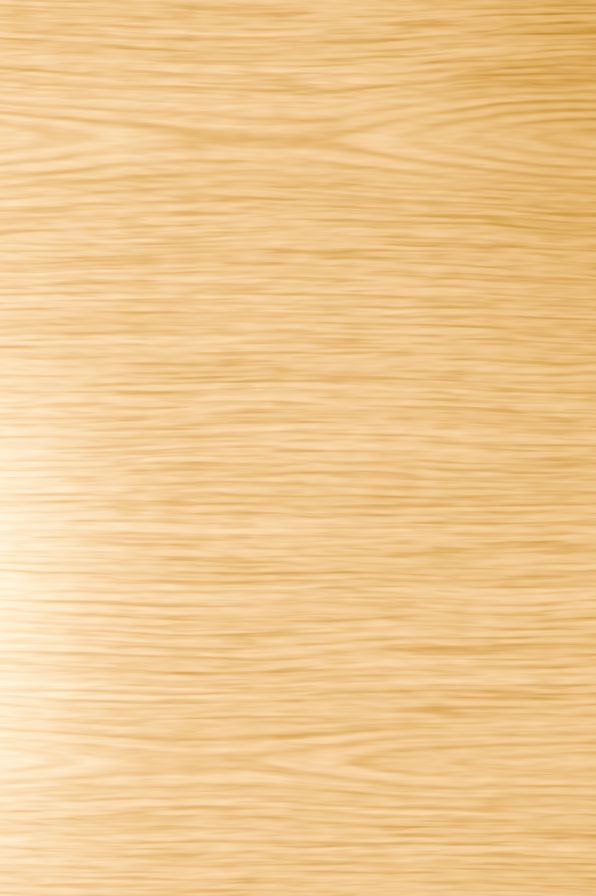
Reproduce this texture procedurally as a Shadertoy shader.

```glsl
// Pale oak board with fine horizontal grain, cathedral arches and a soft glow from the left.

const float TAU = 6.2831853;
const float UPPER_HEART = 0.845;   // heights of the two arch axes
const float LOWER_HEART = 0.150;

vec2 hashGradient(vec2 cell) {
    vec3 q = fract(cell.xyx * vec3(0.1031, 0.1030, 0.0973));
    q += dot(q, q.yzx + 33.33);
    float angle = TAU * fract((q.x + q.y) * q.z);
    return vec2(cos(angle), sin(angle));
}

// Gradient noise, roughly -0.7 to 0.7
float gradientNoise(vec2 p) {
    vec2 i = floor(p), f = p - i;
    vec2 w = f * f * f * (f * (f * 6.0 - 15.0) + 10.0);
    float a = dot(hashGradient(i), f);
    float b = dot(hashGradient(i + vec2(1, 0)), f - vec2(1, 0));
    float c = dot(hashGradient(i + vec2(0, 1)), f - vec2(0, 1));
    float d = dot(hashGradient(i + vec2(1, 1)), f - vec2(1, 1));
    return mix(mix(a, b, w.x), mix(c, d, w.x), w.y);
}

// Distance to a heart axis that dips deepest at centreX: its contours form pointed arches
float archDistance(vec2 p, float axisY, float centreX, float spread, float depth) {
    float t = (p.x - centreX) / spread;
    float dip = depth * exp(-0.5 * t * t);
    return pow(pow(abs(p.y - axisY), 1.6) + pow(dip, 1.6), 0.625);
}

// Noise stretched along the rings; the shear keeps both sides of a heart different
float strand(vec2 p, float ring, float along, float across, float seed) {
    return gradientNoise(vec2(p.x * along + p.y * 29.0 + seed, ring * across + seed));
}

// Brightness of the lighting alone
float lighting(vec2 uv, float glow) {
    float corner = smoothstep(0.6, 1.05, uv.x) * smoothstep(0.35, 1.0, uv.y);
    return 0.50 + 0.22 * (0.5 - uv.x) - 0.06 * smoothstep(0.35, 0.9, uv.y)
         + 0.46 * glow - 0.24 * corner;
}

// Brightness change caused by rings, pores and fibres
float grain(vec2 p) {
    float wave = 0.008 * gradientNoise(p * vec2(3.0, 7.0))
               + 0.0016 * gradientNoise(p * vec2(12.0, 30.0) + 7.0);
    vec2 q = p + vec2(0.0, wave);
    float upper = archDistance(q, UPPER_HEART, 0.25, 0.25, 0.048);
    float lower = archDistance(q, LOWER_HEART, 0.22, 0.20, 0.030);
    float ring = mix(lower, UPPER_HEART - LOWER_HEART - upper, smoothstep(0.35, 0.6, q.y));
    float heart = max(smoothstep(0.085, 0.035, upper), 0.7 * smoothstep(0.06, 0.02, lower));

    float bands = 0.15 * strand(p, ring, 1.2, 36.0, 3.0);
    float streaks = 0.20 * strand(p, ring, 2.5, 125.0, 19.0);
    float pores = smoothstep(0.04, 0.34, strand(p, ring, 7.0, 225.0, 41.0));
    float dashes = smoothstep(0.10, 0.36, gradientNoise(vec2(p.x * 17.0, q.y * 240.0)));
    float fibres = 0.16 * gradientNoise(vec2(p.x * 34.0, q.y * 235.0) + 61.0);

    // Thin, long growth lines, which also outline the arches
    float phase = ring * 94.0 + 0.8 * gradientNoise(p * vec2(4.0, 16.0) + 5.0);
    float growth = pow(0.5 + 0.5 * cos(TAU * phase), mix(3.0, 2.0, heart));
    float strength = 0.8 + 1.2 * strand(p, ring, 3.0, 40.0, 13.0);
    return bands + streaks * (1.0 - 0.4 * heart) + fibres
         - (0.22 * pores + 0.14 * dashes) * (1.0 - 0.7 * heart)
         - growth * strength * mix(0.15, 0.34, heart) + 0.09 * heart + 0.07;
}

// Honey brown at 0 to cream at 1
vec3 oakColour(float tone) {
    float s = clamp(tone, -0.35, 1.2);
    float red = 0.995 - 0.14 * pow(max(1.0 - s, 0.0), 1.6);
    return min(vec3(red, 0.66 + 0.27 * s, 0.345 + 0.465 * s), vec3(1.0, 0.98, 0.93));
}

void mainImage(out vec4 fragColor, in vec2 fragCoord) {
    vec2 uv = fragCoord / iResolution.xy;
    vec2 fromGlow = (uv - vec2(-0.06, 0.33)) / vec2(0.21, 0.32);
    float glow = exp(-dot(fromGlow, fromGlow));

    // Average the thin lines over the height of a pixel
    float lines = 0.0;
    for (int i = -1; i <= 1; i++) {
        vec2 offset = vec2(0.0, float(i) / 3.0);
        lines += grain((fragCoord + offset) / iResolution.y) / 3.0;
    }

    float tone = lighting(uv, glow) + lines * (1.0 - 0.4 * glow);
    fragColor = vec4(oakColour(tone), 1.0);
}
```
